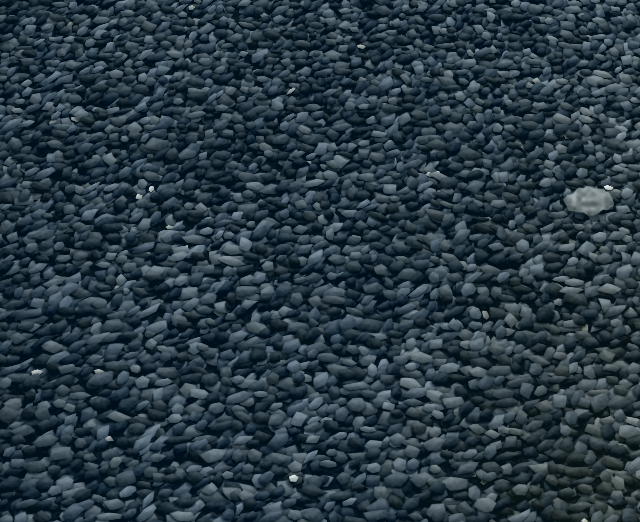
Reproduce this texture procedurally as a Shadertoy shader.

```glsl
const vec2  CELL = vec2(0.040, 0.025);      // stone spacing at the bottom edge
const float SHRINK = 0.36;                  // loss of size towards the top
const float LAYERS = 3.0;
const float TILT = -0.20;                   // mean lean of the stones
const float TILT_SPREAD = 1.1;
const float EDGE = 0.13;                    // softness of stone outlines
const float GAP_TONE = 0.085;
const float DARK_STONE = 0.145;
const float PALE_STONE = 0.43;
const float TOP_LIGHT = 0.085;
const float FACET_LIGHT = 0.075;
const float SHADOW = 0.58;
const float CHIP_SHARE = 0.004;             // share of bright chips
const float GRAIN = 0.06;
const vec3  SLATE_TINT = vec3(-0.062, 0.0, 0.037);
const vec3  WARM_TINT = vec3(0.025, 0.008, -0.022);
const vec2  BOULDER_POS = vec2(1.129, 0.615);
const vec2  BOULDER_SIZE = vec2(0.047, 0.027);
const float BOULDER_TONE = 0.50;
const float TAU = 6.2831853;

vec4 hash4(vec2 p) {
    vec4 q = fract(p.xyxy * vec4(0.1031, 0.1030, 0.0973, 0.1099));
    q += dot(q, q.wzxy + 33.33);
    return fract((q.xxyz + q.yzzw) * q.zywx);
}

float noise(vec2 p) {
    vec2 i = floor(p), f = fract(p);
    f = f * f * (3.0 - 2.0 * f);
    float low = mix(hash4(i).x, hash4(i + vec2(1, 0)).x, f.x);
    float high = mix(hash4(i + vec2(0, 1)).x, hash4(i + vec2(1, 1)).x, f.x);
    return mix(low, high, f.y);
}

mat2 rotation(float a) {
    float c = cos(a), s = sin(a);
    return mat2(c, -s, s, c);
}

// Blend of ellipse and polygon; 1 on the outline
float stoneRadius(vec2 q, float sides, float phase) {
    float sector = TAU / sides;
    float a = mod(atan(q.y, q.x + 1e-5) + phase, sector) - 0.5 * sector;
    return length(q) * mix(1.0, 1.1 * cos(a), 0.75);
}

// Paints one layer of stones over (tone, warmth)
vec2 paintLayer(vec2 ground, vec2 p, float layer) {
    float aspect = CELL.x / CELL.y;
    p += layer * vec2(17.37, 29.61);
    vec2 cell = floor(p);
    for (int j = 1; j >= -1; j--)
    for (int i = -1; i <= 1; i++) {
        vec2 id = cell + vec2(i, j);
        vec4 place = hash4(id + layer * 71.0);
        vec4 look = hash4(id + layer * 43.0 + 211.0);
        vec2 d = p - id - 0.5 - 0.7 * (place.xy - 0.5);
        vec2 size = vec2(mix(0.32, 0.66, place.z * place.z), mix(0.30, 0.56, place.w));
        bool chip = look.w < CHIP_SHARE;
        if (chip) size *= 0.6;

        vec2 axes = vec2(aspect, 1.0);
        mat2 turn = rotation(-(TILT + TILT_SPREAD * (look.x - 0.5)));
        vec2 q = turn * (d * axes) / (size * axes);
        if (dot(q, q) > 4.0) continue;

        // Shadow falls below the stone
        vec2 under = turn * ((d + vec2(0.03, 0.13)) * axes) / (size * axes);
        ground.x *= 1.0 - SHADOW * (1.0 - smoothstep(0.75, 1.3, length(under)));

        float r = stoneRadius(q, floor(4.0 + 3.0 * look.y), look.z * TAU);
        float cover = 1.0 - smoothstep(1.0 - EDGE, 1.0 + EDGE, r);
        float tone = mix(DARK_STONE, PALE_STONE, pow(look.z, 1.25));
        tone += TOP_LIGHT * clamp(d.y / size.y, -1.0, 1.0);
        vec2 ridge = vec2(look.w - 0.5, 0.6);
        tone += FACET_LIGHT * (smoothstep(-0.2, 0.25, dot(q, ridge) - 0.1) - 0.4);
        tone -= 0.05 * r * r;
        if (chip) tone += 0.32;
        float warmth = chip ? 1.5 : look.x - 0.5;
        ground = mix(ground, vec2(tone, warmth), cover);
    }
    return ground;
}

void mainImage(out vec4 fragColor, in vec2 fragCoord) {
    vec2 uv = fragCoord / iResolution.y;
    float width = iResolution.x / iResolution.y;

    // Ground plane receding towards the top
    float scale = 1.0 - SHRINK * uv.y;
    vec2 p = vec2((uv.x - 0.5 * width) / scale, -log(scale) / SHRINK) / CELL + 40.0;
    p += 0.35 * (vec2(noise(p * 0.9), noise(p * 0.9 + 57.0)) - 0.5);

    vec2 ground = vec2(GAP_TONE, 0.0);
    for (float layer = 0.0; layer < LAYERS; layer++)
        ground = paintLayer(ground, p, layer);

    // Broad light and dark patches, paler to the right and top
    float right = uv.x / width;
    float patches = noise(uv * 4.0 + 9.0) + 0.5 * noise(uv * 9.0 + 31.0) - 0.75;
    ground.x *= 0.91 + 0.17 * right + 0.10 * uv.y * uv.y + 0.22 * patches;
    ground.y += 1.3 * smoothstep(0.5, 1.0, right) * (1.0 - uv.y) - 0.2;

    // Single mottled boulder
    vec2 b = (uv - BOULDER_POS) / BOULDER_SIZE;
    float mottle = noise(uv * 110.0) - 0.5;
    float r = stoneRadius(b, 6.0, 0.4) + 0.25 * mottle;
    ground.x *= 1.0 - SHADOW * (1.0 - smoothstep(0.7, 1.25, length(b + vec2(0.0, 0.25))));
    float boulderTone = BOULDER_TONE + 0.10 * b.y + 0.28 * mottle;
    ground = mix(ground, vec2(boulderTone, 1.0), 1.0 - smoothstep(0.93, 1.07, r));

    // Fine surface grain and slate colouring
    ground.x += GRAIN * (noise(uv * vec2(170.0, 230.0)) - 0.5);
    vec3 colour = max(ground.x, 0.06) + SLATE_TINT + WARM_TINT * ground.y;
    fragColor = vec4(clamp(colour, 0.0, 1.0), 1.0);
}
```
